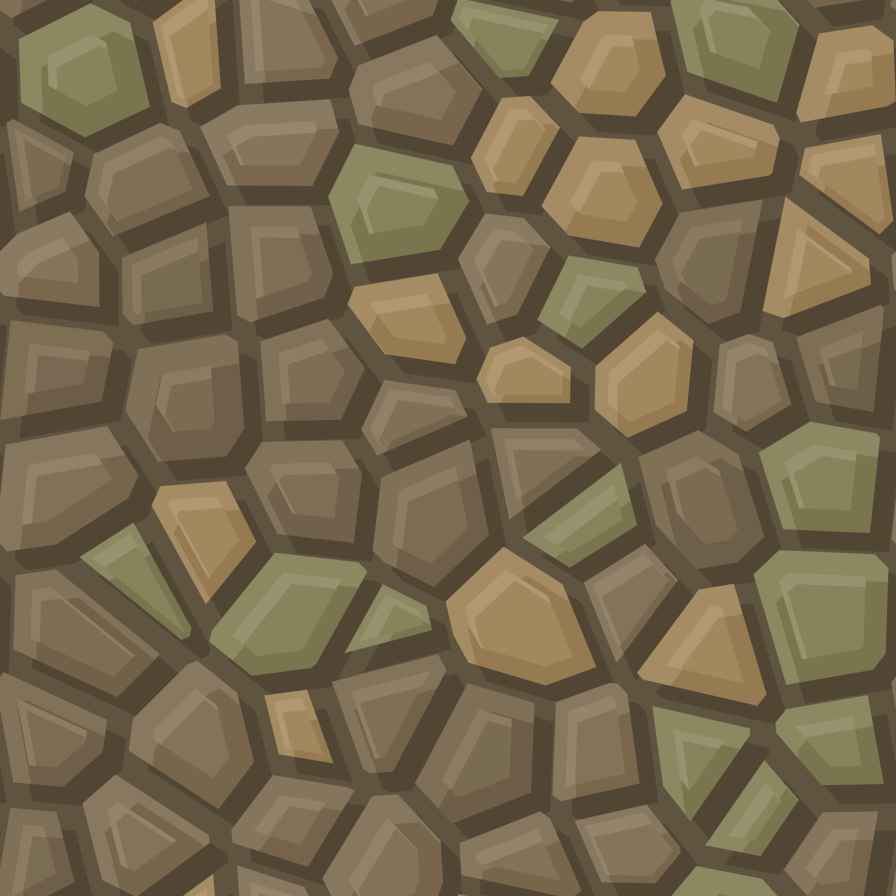
Give the GLSL for this texture, as a WebGL 1 fragment shader.

```glsl
precision highp float;
// Tiling bed of faceted brown, green and ochre stones with hard drop shadows.
uniform vec2 u_resolution;

const float GRID = 8.0; // stones per side, whole so the pattern wraps

vec3 hash3(vec2 cell) {
  cell = mod(cell, GRID);
  vec3 q = vec3(dot(cell, vec2(127.1, 311.7)),
                dot(cell, vec2(269.5, 183.3)),
                dot(cell, vec2(419.2, 371.9)));
  return fract(sin(q + 4.7) * 43758.55);
}

// Seed position in xy, weight in z: heavier seeds grow larger stones.
vec3 seed(vec2 cell) {
  vec3 h = hash3(cell);
  return vec3(cell + 0.12 + 0.76 * h.xy, 0.16 * h.z);
}

// Weighted cellular stone around p. Returns its edge distance, the same for
// two copies shifted away from the light, and the distance at its seed.
vec4 stone(vec2 p, out vec2 id) {
  vec2 corner = floor(p);
  float best = 1000.0;
  id = corner;
  for (int y = -2; y <= 2; y++) {
    for (int x = -2; x <= 2; x++) {
      vec2 cell = corner + vec2(x, y);
      vec3 s = seed(cell);
      float d = dot(p - s.xy, p - s.xy) - s.z;
      if (d < best) {
        best = d;
        id = cell;
      }
    }
  }
  vec3 own = seed(id);
  vec4 dist = vec4(9.0);
  for (int y = -2; y <= 2; y++) {
    for (int x = -2; x <= 2; x++) {
      if (x == 0 && y == 0) continue;
      vec3 other = seed(id + vec2(x, y));
      vec2 across = own.xy - other.xy;
      float gap = length(across);
      vec2 normal = across / gap;
      float atSeed = 0.5 * (gap + (own.z - other.z) / gap);
      float edge = atSeed + dot(normal, p - own.xy);
      float slope = dot(normal, vec2(-0.20, 0.25));
      dist = min(dist, vec4(edge, edge + slope, edge + 0.4 * slope, atSeed));
    }
  }
  return dist - (0.075 + 0.05 * hash3(id + 3.0).x);
}

void main() {
  vec2 p = gl_FragCoord.xy / u_resolution * GRID;
  float blur = 0.8 * GRID / u_resolution.y;

  // Mortar and drop shadow
  vec2 id;
  float shadow = stone(p - vec2(0.17, -0.17), id).x;
  vec3 color = mix(vec3(0.368, 0.330, 0.252), vec3(0.318, 0.270, 0.205),
                   smoothstep(-blur, blur, shadow));

  // Stone colours: lit and shaded sides
  vec4 d = stone(p, id);
  vec3 pick = hash3(id + 5.0);
  vec3 lit = mix(vec3(0.490, 0.430, 0.330), vec3(0.545, 0.480, 0.385), pick.y);
  vec3 shaded = mix(vec3(0.425, 0.365, 0.280), vec3(0.480, 0.410, 0.305), pick.y);
  if (pick.x > 0.58) {
    lit = vec3(0.545, 0.535, 0.385);
    shaded = vec3(0.480, 0.460, 0.305);
  }
  if (pick.x > 0.83) {
    lit = vec3(0.650, 0.550, 0.395);
    shaded = vec3(0.590, 0.480, 0.320);
  }

  // Outer facets, then the raised inner face
  vec3 face = mix(lit, shaded, smoothstep(-blur, blur, d.y));
  float rim = 0.55 * max(d.w, 0.12);
  vec3 raised = mix(lit + 0.045, mix(lit, shaded, 0.45) + 0.012,
                    smoothstep(-blur, blur, d.z - rim));
  face = mix(face, raised, smoothstep(-blur, blur, d.x - rim));

  color = mix(color, face, smoothstep(-blur, blur, d.x));
  gl_FragColor = vec4(color, 1.0);
}
```
